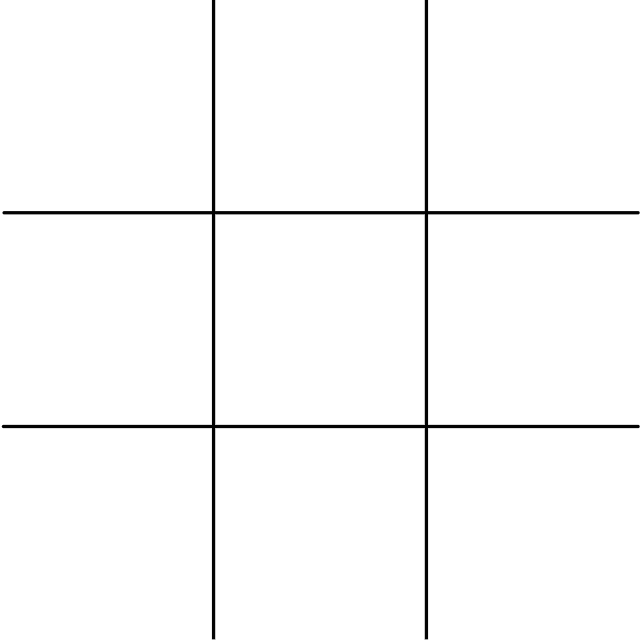
Give the GLSL for this pattern, as a Shadertoy shader.

```glsl
// A plain three by three grid: two upright and two level black rules on white.
// Each rule is a distance function, repeated by a loop: flat-ended boxes for
// the uprights, round-ended capsules that stop short of the sides for the rows.

const vec3  PAPER = vec3(1.0);
const vec3  INK = vec3(0.01);
const int   RULES = 2;                           // rules in each direction
const float HALF_WIDTH = 0.00256;                // half the thickness of a rule
const vec2  GRID_CENTRE = vec2(0.5, 0.5006);
const vec2  GRID_STEP = vec2(0.3326, 0.334);     // spacing of columns and rows
const vec2  ROW_SPAN = vec2(0.0028, 0.9995);     // tips of the lowest row
const float ROW_START_SHIFT = 0.0011;            // each higher row starts later
const vec2  COLUMN_SPAN = vec2(0.001, 1.01);     // ends of the columns

// Distance to a level segment with round ends whose tips lie at span.
float roundedRow(vec2 p, float y, vec2 span) {
    float nearestX = clamp(p.x, span.x + HALF_WIDTH, span.y - HALF_WIDTH);
    return length(p - vec2(nearestX, y)) - HALF_WIDTH;
}

// Distance to an upright bar with square ends.
float flatColumn(vec2 p, float x, vec2 span) {
    float middle = 0.5 * (span.x + span.y);
    vec2 halfSize = vec2(HALF_WIDTH, 0.5 * (span.y - span.x));
    vec2 q = abs(p - vec2(x, middle)) - halfSize;
    return length(max(q, 0.0)) + min(max(q.x, q.y), 0.0);
}

void mainImage(out vec4 fragColor, in vec2 fragCoord) {
    // Square canvas units, centred, with the origin at the lower left.
    float pixel = 1.0 / min(iResolution.x, iResolution.y);
    vec2 p = (fragCoord - 0.5 * iResolution.xy) * pixel + 0.5;

    // Nearest rule of the grid.
    float dist = 1.0;
    for (int i = 0; i < RULES; i++) {
        float index = float(i);
        vec2 position = GRID_CENTRE + GRID_STEP * (index - 0.5 * float(RULES - 1));
        vec2 rowSpan = ROW_SPAN + vec2(ROW_START_SHIFT * index, 0.0);
        dist = min(dist, flatColumn(p, position.x, COLUMN_SPAN));
        dist = min(dist, roundedRow(p, position.y, rowSpan));
    }

    // Ink coverage over a one-pixel edge.
    float coverage = clamp(0.5 - dist / pixel, 0.0, 1.0);
    fragColor = vec4(mix(PAPER, INK, coverage), 1.0);
}
```
